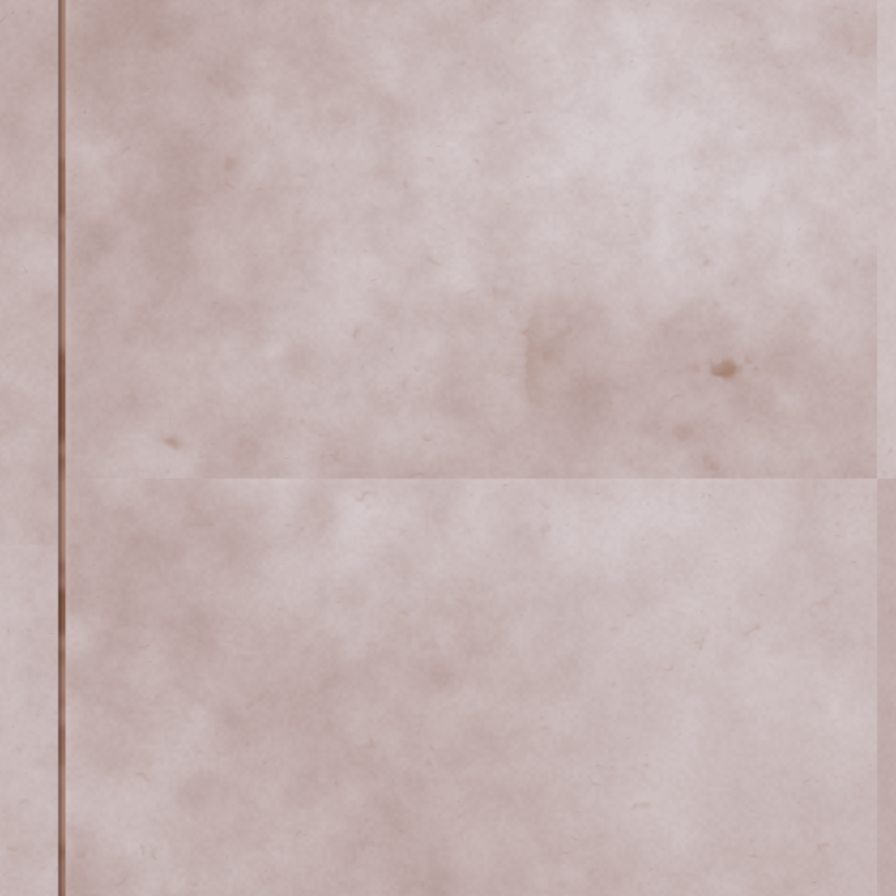
This texture is drawn by a Shadertoy shader. Its source:

```glsl
// Large pale stone wall tiles: one dark vertical groove at the left, faint flush
// joints across the middle and near the right edge. Each tile gets its own layered
// value noise, then broad warm stains, small pits, a vein and a shaded groove.

float hash(vec2 p) {
    vec3 q = fract(vec3(p.xyx) * 0.1031);
    q += dot(q, q.yzx + 33.33);
    return fract((q.x + q.y) * q.z);
}

float noise(vec2 p) {
    vec2 i = floor(p), f = fract(p);
    f = f * f * (3.0 - 2.0 * f);
    return mix(mix(hash(i), hash(i + vec2(1, 0)), f.x),
               mix(hash(i + vec2(0, 1)), hash(i + vec2(1, 1)), f.x), f.y);
}

float fbm(vec2 p) {
    float sum = 0.0, amp = 0.5;
    for (int i = 0; i < 5; i++) {
        sum += amp * noise(p);
        p = mat2(1.6, 1.2, -1.2, 1.6) * p + 17.3;
        amp *= 0.55;
    }
    return sum / 1.055;
}

// Soft elliptical patch
float blob(vec2 p, vec2 center, vec2 radius) {
    vec2 d = (p - center) / radius;
    return exp(-dot(d, d));
}

// Mottled stone: broad clouds plus finer blotches, different for each seed
float stone(vec2 p, float seed) {
    vec2 q = p + seed * vec2(7.3, 3.9);
    return 0.46 * (fbm(q * 6.0) - 0.5) + 0.58 * (fbm(q * 22.0) - 0.5);
}

// Sparse irregular pits, one candidate per grid cell
float pits(vec2 p, float cells) {
    vec2 g = p * cells + 0.5 * (vec2(noise(p * 90.0), noise(p * 90.0 + 40.0)) - 0.5);
    float sum = 0.0;
    for (int j = -1; j <= 1; j++)
    for (int i = -1; i <= 1; i++) {
        vec2 id = floor(g) + vec2(i, j);
        vec2 center = id + 0.2 + 0.6 * vec2(hash(id + 3.1), hash(id + 8.7));
        float size = 0.07 + 0.13 * hash(id + 21.4);
        sum += step(0.78, hash(id + 55.0)) * hash(id + 71.0)
             * blob(g, center, size * vec2(1.0, 0.75));
    }
    return sum;
}

void mainImage(out vec4 fragColor, in vec2 fragCoord) {
    vec2 p = fragCoord / iResolution.xy;
    float soft = max(1.0 / iResolution.x, 0.0015);
    vec2 warp = p + 0.08 * (vec2(fbm(p * 11.0), fbm(p * 11.0 + 30.0)) - 0.5);

    // Upper tile: warm left corner, bright cloud, brown band along its lower edge
    float upper = 0.36 + stone(p, 1.0)
        + 0.28 * blob(warp, vec2(0.19, 0.98), vec2(0.18, 0.17))
        + 0.15 * blob(warp, vec2(0.15, 0.70), vec2(0.16, 0.22))
        - 0.27 * blob(warp, vec2(0.68, 0.82), vec2(0.30, 0.20))
        + 0.18 * blob(warp, vec2(0.36, 0.52), vec2(0.22, 0.08))
        + 0.24 * blob(warp, vec2(0.76, 0.57), vec2(0.19, 0.07))
        + 0.10 * exp(-max(p.y - 0.466, 0.0) / 0.02);

    // Lower tile: stained left half, even grey right half
    float lower = 0.35 + stone(p, 2.0) * mix(1.0, 0.6, smoothstep(0.4, 0.75, p.x))
        + 0.24 * blob(warp, vec2(0.17, 0.34), vec2(0.15, 0.13))
        + 0.25 * blob(warp, vec2(0.38, 0.17), vec2(0.18, 0.14))
        + 0.18 * blob(warp, vec2(0.35, 0.00), vec2(0.50, 0.07))
        - 0.16 * blob(warp, vec2(0.62, 0.41), vec2(0.34, 0.06))
        - 0.08 * blob(warp, vec2(0.85, 0.22), vec2(0.20, 0.20));

    // Left strip, lighter below its own joint, and right strip in two tones
    float left = 0.40 + 0.8 * stone(p, 3.0)
        + 0.24 * blob(warp, vec2(0.02, 0.92), vec2(0.10, 0.12))
        + 0.12 * blob(warp, vec2(0.0, 0.44), vec2(0.10, 0.06))
        - 0.09 * smoothstep(0.392 + soft, 0.392 - soft, p.y);
    float above = smoothstep(0.466 - soft, 0.466 + soft, p.y);
    float right = mix(0.50, 0.18, above) + 0.4 * stone(p, 4.0);

    float stain = mix(lower, upper, above);
    stain = mix(stain, left, smoothstep(0.069 + soft, 0.069 - soft, p.x));
    stain = mix(stain, right, smoothstep(0.979 - soft, 0.979 + soft, p.x));

    // Fine grain, then the stone colour from cool pale pink to warm tan
    stain += 0.11 * (noise(p * 210.0) - 0.5);
    vec3 color = mix(vec3(0.836, 0.792, 0.800), vec3(0.690, 0.588, 0.568),
                     clamp(stain, 0.0, 1.1));

    // Pits, ochre marks and a wavering vein with a warm right side
    float vein = p.x - 0.588 - 0.03 * (fbm(p.yy * 30.0) - 0.5) - 1.2 * pow(p.y - 0.60, 2.0);
    float marks = 0.28 * pits(p, 26.0) + 0.20 * pits(p + 5.0, 52.0)
        + 0.9 * blob(warp, vec2(0.815, 0.593), vec2(0.022, 0.010)) * smoothstep(0.3, 0.7, noise(p * 80.0))
        + 0.5 * blob(warp, vec2(0.198, 0.510), vec2(0.010, 0.009))
        + 0.3 * blob(warp, vec2(0.780, 0.515), vec2(0.012, 0.010))
        + 0.35 * exp(-abs(vein) / mix(0.003, 0.03, step(0.0, vein))) * blob(p, vec2(p.x, 0.605), vec2(1.0, 0.05));
    color = mix(color, vec3(0.64, 0.50, 0.43), clamp(marks, 0.0, 0.85));

    // Pale arris under the horizontal joint, fading toward the tile sides
    color += 0.008 * blob(p, vec2(p.x, 0.463), vec2(1.0, 0.002))
        * smoothstep(0.08, 0.2, p.x) * smoothstep(0.98, 0.88, p.x);

    // Groove: brown with darker stretches, shaded on its left side, pale right lip
    float wear = smoothstep(0.3, 0.7, noise(vec2(3.0, p.y * 9.0)) * 0.7 + 0.3 * noise(vec2(8.0, p.y * 60.0)));
    vec3 groove = mix(vec3(0.47, 0.32, 0.26), vec3(0.60, 0.46, 0.41), wear);
    groove *= mix(0.82, 1.08, smoothstep(0.066, 0.071, p.x));
    color += 0.015 * blob(p, vec2(0.076, p.y), vec2(0.003, 1.0));
    color = mix(color, groove, smoothstep(0.0040 + soft, 0.0040 - soft, abs(p.x - 0.069)));

    fragColor = vec4(color, 1.0);
}
```
